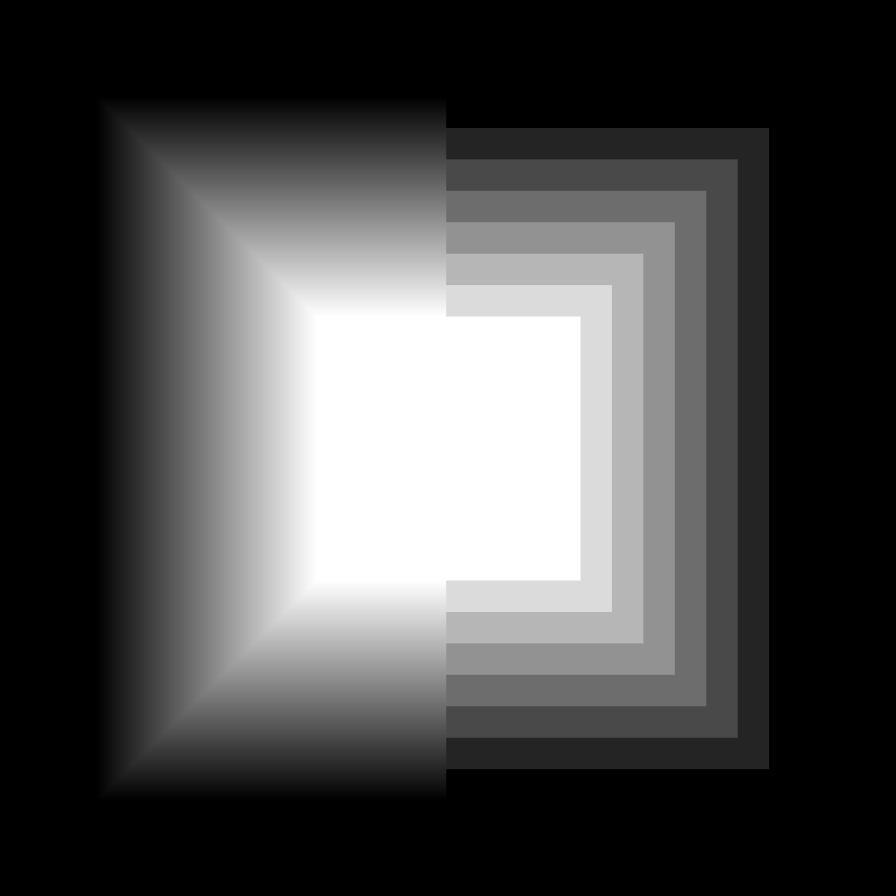
Write a Shadertoy shader that draws this background.

```glsl
#define CENTER vec2(0.5006, 0.4994)
#define CORE_HALF 0.1473
#define OUTER_HALF 0.3929
#define SPLIT_X 0.498
#define LEVELS 7

// Distance to the center in concentric squares
float squareDistance(vec2 p) {
    p = abs(p);
    return max(p.x, p.y);
}

// Antialiased coverage of the side where the value is positive
float coverage(float signedDist, float pixel) {
    return clamp(signedDist / pixel + 0.5, 0.0, 1.0);
}

// Continuous ramp from the outer square to the white core
float smoothRamp(float d) {
    return clamp((OUTER_HALF - d) / (OUTER_HALF - CORE_HALF), 0.0, 1.0);
}

// The same ramp cut into equal gray steps
float steppedRamp(float d, float pixel) {
    float sum = 0.0;
    for (int i = 1; i <= LEVELS; i++) {
        float edge = mix(OUTER_HALF, CORE_HALF, float(i) / float(LEVELS));
        sum += coverage(edge - d, pixel);
    }
    return sum / float(LEVELS);
}

void mainImage(out vec4 fragColor, in vec2 fragCoord) {
    float scale = min(iResolution.x, iResolution.y);
    vec2 uv = (fragCoord - 0.5 * iResolution.xy) / scale + 0.5;
    float pixel = 1.0 / scale;
    float d = squareDistance(uv - CENTER);

    // Smooth half on the left, stepped half on the right
    float rightSide = coverage(uv.x - SPLIT_X, pixel);
    float gray = mix(smoothRamp(d), steppedRamp(d, pixel), rightSide);
    fragColor = vec4(vec3(gray), 1.0);
}
```
